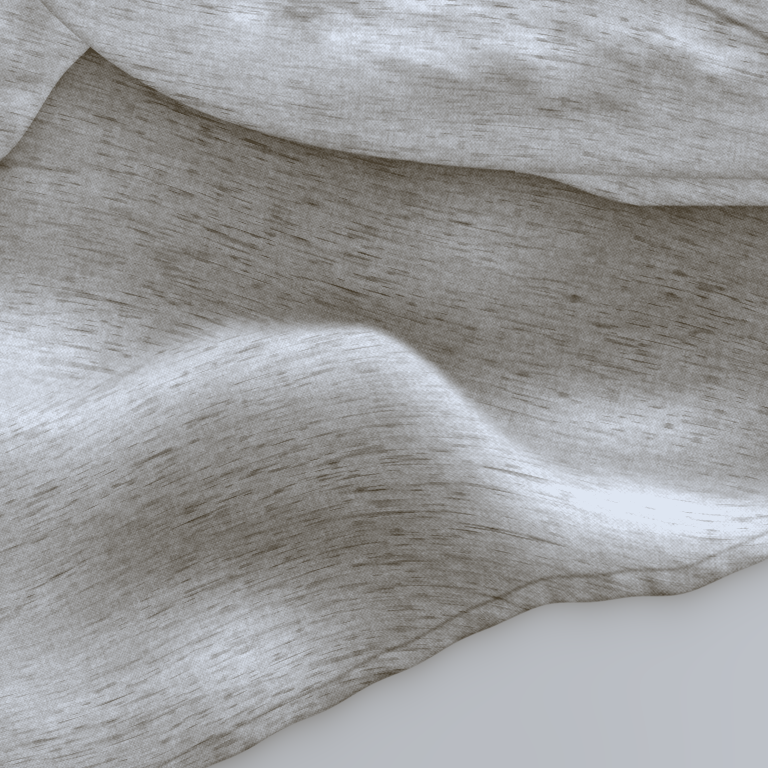
Reproduce this texture procedurally as a Shadertoy shader.

```glsl
// Draped natural linen with a hemmed edge lying on a pale table.
// Soft light and shadow come from fold curves and glow spots;
// slub streaks and a fine weave follow the tilt of each fold.

float hash(vec2 p) {
    vec3 q = fract(vec3(p.xyx) * 0.1031);
    q += dot(q, q.yzx + 33.33);
    return fract((q.x + q.y) * q.z);
}

float noise(vec2 p) {
    vec2 i = floor(p), f = fract(p);
    f = f * f * (3.0 - 2.0 * f);
    return mix(mix(hash(i), hash(i + vec2(1, 0)), f.x),
               mix(hash(i + vec2(0, 1)), hash(i + vec2(1, 1)), f.x), f.y);
}

float glow(vec2 p, vec2 centre, vec2 size) {
    vec2 d = (p - centre) / size;
    return exp(-dot(d, d));
}

// Fold outlines, as heights over x
float topFoldEdge(float x) { return 0.763 + 0.19 * exp(-(x - 0.1) * 4.5); }
float underFoldEdge(float x) { return 0.775 - 0.043 * smoothstep(0.67, 0.84, x); }
float crestLine(float x) {
    return 0.49 + 0.085 * smoothstep(0.08, 0.32, x)
         - 0.19 * smoothstep(0.46, 0.76, x) - 0.03 * smoothstep(0.7, 1.0, x);
}
float hemEdge(float x) {
    return -0.135 + 0.5 * x - 0.09 * smoothstep(0.65, 0.95, x)
         + 0.002 * sin(x * 55.0);
}

// Change of brightness from slubs, fibres and weave
float linen(vec2 p, float slope) {
    float bend = 0.010 * sin(p.x * 9.0 + p.y * 5.0) + 0.010 * noise(p * 5.0);
    vec2 t = vec2(p.x + slope * p.y, p.y - slope * p.x + bend);
    float patches = noise(t * vec2(7.0, 22.0) + 7.0);
    float slub = smoothstep(0.66, 0.98, noise(t * vec2(48.0, 360.0)));
    float longSlub = smoothstep(0.62, 0.98, noise(t * vec2(24.0, 250.0) + 31.0));
    float pale = noise(t * vec2(34.0, 290.0) + 57.0) - 0.5;
    float fibre = noise(t * vec2(110.0, 400.0)) - 0.5;
    float cross = noise(t * vec2(380.0, 90.0) + 11.0) - 0.5;
    vec2 w = t * 1380.0 + 2.5 * noise(t * 40.0);
    float weave = sin(w.x) * sin(w.y);
    float grain = hash(floor(t * 420.0)) - 0.5;
    return 0.05 * (patches - 0.5) - (0.12 * slub + 0.09 * longSlub) * (0.3 + 1.2 * patches)
         + 0.06 * pale + 0.06 * fibre + 0.05 * cross + 0.03 * weave + 0.05 * grain + 0.02;
}

// Hollow between the top fold and the ridge
float hollowLight(vec2 p) {
    float l = 0.50 + 0.05 * noise(p * vec2(3.0, 6.0));
    l += 0.26 * glow(p, vec2(0.02, 0.53), vec2(0.15, 0.09));
    l += 0.20 * glow(p, vec2(0.80, 0.44), vec2(0.20, 0.06));
    l += 0.07 * glow(p, vec2(0.08, 0.76), vec2(0.14, 0.12));
    l += 0.07 * glow(p, vec2(0.62, 0.66), vec2(0.10, 0.09));
    l -= 0.06 * glow(p, vec2(0.90, 0.62), vec2(0.16, 0.09));
    l -= 0.06 * glow(p, vec2(0.52, 0.58), vec2(0.14, 0.05));
    float edge = min(topFoldEdge(p.x), mix(1.1, underFoldEdge(p.x), step(0.67, p.x)));
    return l - 0.15 * exp(-max(edge - p.y, 0.0) / 0.03);
}

// Ridge and the slope that falls to the hem
float ridgeLight(vec2 p) {
    float depth = max(crestLine(p.x) - p.y, 0.0);
    float l = 0.495 + 0.04 * noise(p * 5.0);
    l += 0.28 * exp(-pow(depth / 0.095, 2.0));
    l += 0.13 * glow(p, vec2(0.86, 0.34), vec2(0.18, 0.07));
    l += 0.20 * glow(p, vec2(0.31, 0.15), vec2(0.13, 0.09));
    l += 0.19 * glow(p, vec2(0.03, 0.08), vec2(0.17, 0.14));
    l += 0.07 * glow(p, vec2(0.03, 0.32), vec2(0.12, 0.10));
    return l - 0.06 * glow(p, vec2(0.38, 0.30), vec2(0.24, 0.07));
}

// Crinkled upper layer
float topLight(vec2 p, float rise) {
    vec2 t = vec2(p.x - 0.25 * p.y, p.y + 0.25 * p.x);
    float crinkle = noise(t * vec2(14.0, 48.0)) + 0.5 * noise(t * vec2(30.0, 85.0));
    float l = 0.665 + 0.15 * (crinkle - 0.75) * smoothstep(0.03, 0.16, rise);
    l += 0.09 * glow(p, vec2(0.45, 0.96), vec2(0.25, 0.06));
    l -= 0.08 * glow(p, vec2(0.70, 0.87), vec2(0.30, 0.035));
    float seam = p.y - 1.03 + 0.5 * (p.x - 0.84);
    l -= 0.16 * exp(-pow(seam / 0.005, 2.0)) * smoothstep(0.85, 0.9, p.x);
    return l - 0.14 * exp(-max(rise, 0.0) / 0.012);
}

void mainImage(out vec4 fragColor, in vec2 fragCoord) {
    vec2 p = fragCoord / iResolution.xy;
    float aa = 1.2 / iResolution.y;

    // Main sheet: hollow above, ridge below, sharpest on the hump
    float softness = mix(0.05, 0.010, glow(p, vec2(0.5, p.y), vec2(0.22, 1.0)));
    float below = smoothstep(-softness, softness, crestLine(p.x) - p.y);
    float light = mix(hollowLight(p), ridgeLight(p), below);
    float tilt = 0.38 - 0.28 * smoothstep(0.4, 1.0, p.x);
    float cloth = mix(linen(p, -0.27), linen(p, tilt), below);

    // Small fold under the top layer, then the left flap
    float under = p.y - underFoldEdge(p.x);
    float underLight = 0.64 - 0.14 * smoothstep(0.02, 0.05, under)
                     - 0.12 * exp(-max(under, 0.0) / 0.006);
    light = mix(light, underLight, smoothstep(-aa, aa, under) * step(0.67, p.x));
    float flap = p.y - 0.79 - 1.3 * p.x + 0.006 * sin(p.x * 60.0);
    float flapLight = 0.65 + 0.14 * (noise(p * vec2(22.0, 30.0)) - 0.5)
                    - 0.08 * exp(-max(flap, 0.0) / 0.006);
    light -= 0.10 * exp(min(flap, 0.0) / 0.03);
    light = mix(light, flapLight, smoothstep(-aa, aa, flap));

    // Top layer
    float rise = p.y - topFoldEdge(p.x);
    float onTop = smoothstep(-aa, aa, rise);
    light = mix(light, topLight(p, rise), onTop);
    cloth = mix(cloth, linen(p, -0.15), onTop);

    // Puckered hem with its stitched line
    float hem = p.y - hemEdge(p.x);
    float band = 1.0 - smoothstep(0.030, 0.036, hem);
    light += band * 0.12 * (noise(vec2(p.x * 55.0 + hem * 20.0, hem * 25.0)) - 0.45);
    light -= 0.09 * exp(-pow((hem - 0.034) / 0.003, 2.0));
    light -= 0.12 * exp(-max(hem, 0.0) / 0.004);

    // Deepen the folds, then lay the weave over them
    light = 0.59 + 1.28 * (light - 0.6) + cloth;

    // Smooth table, shaded next to the cloth
    float table = 0.725 + 0.05 * (p.x - 0.6) + 0.02 * noise(p * 4.0)
                - 0.15 * exp(min(hem, 0.0) / 0.022);
    light = mix(table, light, smoothstep(-aa, aa, hem));

    // Warm shadows, cool highlights
    light = clamp(light, 0.25, 0.90);
    fragColor = vec4(light + (light - 0.6) * vec3(-0.10, 0.0, 0.16), 1.0);
}
```
